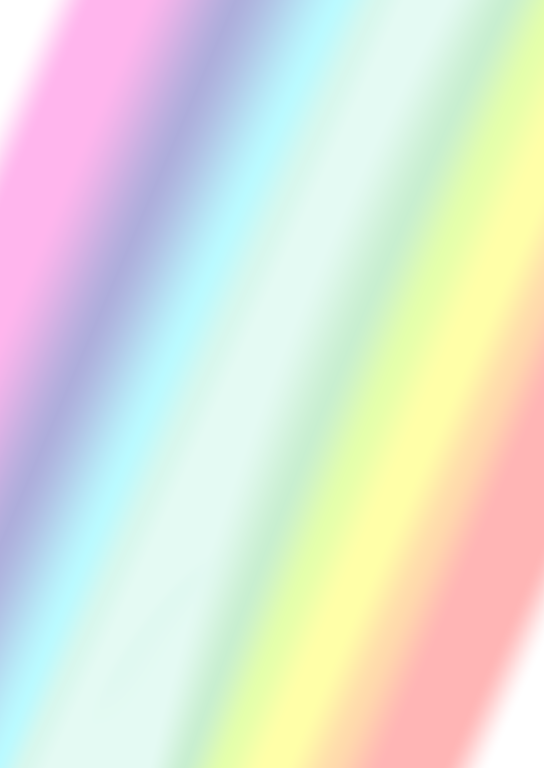
Give the GLSL for this background, as a Shadertoy shader.

```glsl
// Soft pastel rainbow bands sweeping diagonally across a white page.

const vec3 WHITE  = vec3(1.0);
const vec3 PINK   = vec3(1.00, 0.71, 0.93);
const vec3 PURPLE = vec3(0.68, 0.68, 0.86);
const vec3 CYAN   = vec3(0.73, 0.98, 1.00);
const vec3 MINT   = vec3(0.85, 0.97, 0.93);
const vec3 PALE   = vec3(0.895, 0.98, 0.953);
const vec3 GREEN  = vec3(0.785, 0.935, 0.815);
const vec3 LIME   = vec3(0.895, 1.00, 0.67);
const vec3 YELLOW = vec3(1.00, 1.00, 0.66);
const vec3 PEACH  = vec3(1.00, 0.86, 0.675);
const vec3 ROSE   = vec3(1.00, 0.71, 0.71);

const float EDGE_FADE = 0.09;       // width of the fade into white
const float BLEND_EASE = 0.5;       // 0 = linear blends, 1 = fully eased
const float STREAK_STRENGTH = 0.4;  // opacity of the faint curved streak

const int STOPS = 14;
const vec3 COLOURS[STOPS] = vec3[STOPS](
    PINK, PINK, PURPLE, CYAN, MINT, PALE, PALE,
    GREEN, LIME, YELLOW, YELLOW, PEACH, ROSE, ROSE);

// Horizontal place of each stop at the top, middle and bottom of the canvas
const vec3 PATHS[STOPS] = vec3[STOPS](
    vec3(0.170, -0.135, -0.434), vec3(0.268, -0.037, -0.332),
    vec3(0.434,  0.129, -0.175), vec3(0.618,  0.292, -0.006),
    vec3(0.697,  0.373,  0.046), vec3(0.747,  0.421,  0.092),
    vec3(0.821,  0.494,  0.273), vec3(0.932,  0.613,  0.339),
    vec3(1.024,  0.710,  0.410), vec3(1.116,  0.797,  0.483),
    vec3(1.162,  0.841,  0.526), vec3(1.236,  0.923,  0.609),
    vec3(1.319,  1.006,  0.701), vec3(1.430,  1.125,  0.812));

// Parabola through the three places of a path; depth runs from top to bottom
float pathX(vec3 path, float depth) {
    vec3 weights = vec3((2.0 * depth - 1.0) * (depth - 1.0),
                        4.0 * depth * (1.0 - depth),
                        depth * (2.0 * depth - 1.0));
    return dot(path, weights);
}

vec3 rainbow(float x, float depth) {
    vec3 colour = COLOURS[0];
    float left = pathX(PATHS[0], depth);
    float fade = smoothstep(left - EDGE_FADE, left, x);
    for (int i = 1; i < STOPS; i++) {
        float right = pathX(PATHS[i], depth);
        float ramp = clamp((x - left) / (right - left), 0.0, 1.0);
        float eased = smoothstep(0.0, 1.0, ramp);
        colour = mix(colour, COLOURS[i], mix(ramp, eased, BLEND_EASE));
        left = right;
    }
    fade *= 1.0 - smoothstep(left, left + EDGE_FADE, x);
    return mix(WHITE, colour, fade);
}

// Thin bent fold inside the pale band near the bottom, softer on its right
float streak(float x, float depth) {
    float rise = 1.0 - depth;
    float offset = x - (0.155 + 0.25 * rise + 2.2 * rise * rise);
    float spread = offset < 0.0 ? 0.018 : 0.045;
    float reach = smoothstep(0.70, 0.78, depth) * (1.0 - smoothstep(0.86, 0.97, depth));
    return reach * exp(-offset * offset / (spread * spread));
}

void mainImage(out vec4 fragColor, in vec2 fragCoord) {
    vec2 uv = fragCoord / iResolution.xy;
    float depth = 1.0 - uv.y;
    vec3 colour = rainbow(uv.x, depth);
    colour = mix(colour, MINT, STREAK_STRENGTH * streak(uv.x, depth));
    fragColor = vec4(colour, 1.0);
}
```
